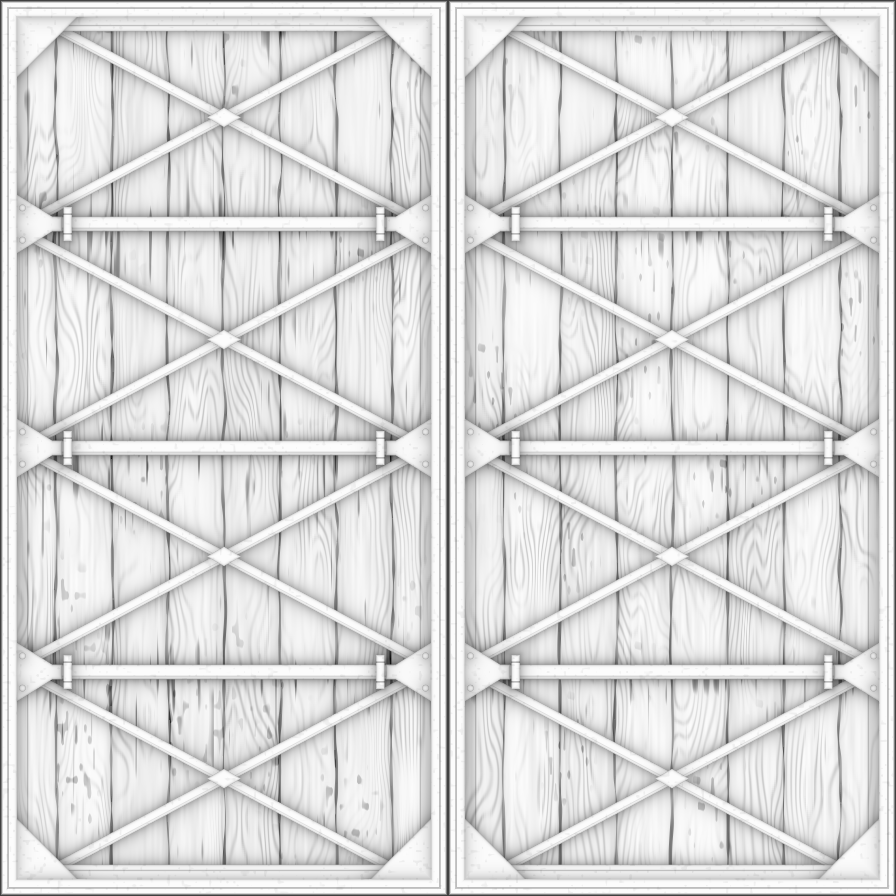
This texture map is drawn by a Shadertoy shader. Its source:

```glsl
// Two pale plank doors side by side, each braced by four crossed bays.
// Weathered wood comes from stretched noise and its contour lines; the metal
// parts are folded distance functions layered with soft contact shadows.

// Lengths are in door widths: the canvas is two wide and two high.
#define PIXEL (2.0 / iResolution.y)
const float PLANKS = 8.0;
const float FRAME = 0.038;
const float END_RAIL = 0.070;
const float SIDE_STRIP = 0.062;
const float RAIL_HALF = 0.0165;
const float BRACE_HALF = 0.0115;
const float BRACE_SLOPE = 0.533;
const vec2 CROSS_HEIGHTS = vec2(0.262, 0.758);
const vec2 DIAMOND = vec2(0.038, 0.022);
const vec2 BRACKET_HALF = vec2(0.0095, 0.038);
const float BRACKET_X = 0.151;
const vec2 RIVET = vec2(0.050, 0.036);
const float RIVET_RADIUS = 0.0075;
const float CORNER_CUT = 0.135;
const float WOOD_TONE = 0.995;
const float METAL_TONE = 0.99;
const float SEAM_TONE = 0.25;
const float GRAIN_RINGS = 8.0;
const float SHADOW = 0.27;
const float SHADOW_REACH = 0.013;
const float RIM = 0.30;
const float RIM_WIDTH = 0.0020;

float hash(vec2 p) {
    return fract(sin(dot(p, vec2(127.1, 311.7))) * 43758.5453);
}

float noise(vec2 p) {
    vec2 i = floor(p), f = fract(p);
    f = f * f * (3.0 - 2.0 * f);
    return mix(mix(hash(i), hash(i + vec2(1, 0)), f.x),
               mix(hash(i + vec2(0, 1)), hash(i + vec2(1, 1)), f.x), f.y);
}

float cover(float d) { return clamp(0.5 - d / PIXEL, 0.0, 1.0); }
float stroke(float d, float halfWidth) { return cover(abs(d) - halfWidth); }

// Lays a bevelled part over the tone, with a soft shadow around it.
void part(inout float tone, float d, float face, float shadow) {
    tone *= 1.0 - shadow * exp(-max(d, 0.0) / SHADOW_REACH);
    face -= RIM * exp(min(d, 0.0) / RIM_WIDTH);
    tone = mix(tone, face, cover(d));
}

// Planks with ragged gaps, ring grain, fibres, cracks and chips.
float wood(vec2 p, float door) {
    float k = round(p.x * PLANKS);
    float wobble = (noise(vec2(k * 7.3 + door * 31.0, p.y * 11.0)) - 0.5) * 0.009;
    float offset = p.x - k / PLANKS + wobble;
    float plank = (offset < 0.0 ? k - 1.0 : k) + door * 17.0;
    vec2 q = p + vec2(plank * 3.7, plank * 5.3);

    // Thin rings; wide flat bands are faded out.
    float field = noise(q * vec2(13.0, 2.8)) + 0.3 * noise(q * vec2(37.0, 8.0)) + 5.0 * p.x;
    float rings = field * GRAIN_RINGS;
    float slope = fwidth(rings);
    float contour = pow(0.5 + 0.5 * sin(6.2832 * rings), 2.5);
    contour *= smoothstep(8.0, 70.0, slope / PIXEL) * (1.0 - smoothstep(0.35, 0.8, slope));
    float tone = WOOD_TONE - 0.03 * hash(vec2(plank, 2.0));
    tone -= 0.16 * contour * smoothstep(0.1, 0.9, noise(q * vec2(11.0, 6.0)));
    tone -= 0.09 * noise(q * vec2(170.0, 9.0)) * noise(q * vec2(24.0, 4.0));

    // Hairline cracks gather at the bay ends, mostly at the top of each bay.
    float bay = fract(p.y * 2.0);
    float ends = exp(-(1.0 - bay) * 6.0) + 0.6 * exp(-bay * 8.0);
    float crack = noise(q * vec2(125.0, 9.0)) + 0.20 * ends;
    tone -= 0.36 * smoothstep(0.88, 1.06, crack);
    float worn = smoothstep(0.55, 0.85, noise(q * vec2(7.0, 4.0)));
    tone -= 0.22 * worn * smoothstep(0.72, 0.86, noise(q * vec2(100.0, 34.0)));

    float gapWidth = 0.0008 + 0.0034 * noise(vec2(k + door * 13.0, p.y * 26.0));
    float gap = abs(offset);
    tone -= 0.12 * exp(-gap / 0.007);
    return tone - (0.18 + 0.24 * noise(vec2(k * 3.0, p.y * 14.0))) * cover(gap - gapWidth);
}

void mainImage(out vec4 fragColor, in vec2 fragCoord) {
    vec2 p = 2.0 * fragCoord / iResolution.xy;
    float door = floor(p.x);
    p.x -= door;
    vec2 m = vec2(0.5 - abs(p.x - 0.5), 1.0 - abs(p.y - 1.0)); // to nearest edges
    float metal = METAL_TONE - 0.05 * smoothstep(0.72, 0.95, noise(p * 130.0 + door * 9.0));

    float tone = wood(p, door);
    tone *= 1.0 - 0.09 * cover(m.x - SIDE_STRIP);
    tone -= 0.18 * stroke(m.x - SIDE_STRIP, 0.0014);

    // Crossed braces and the diamond plate on each crossing.
    float crossY = m.y < 0.5 ? CROSS_HEIGHTS.x : CROSS_HEIGHTS.y;
    vec2 c = vec2(0.5 - m.x, p.y - (p.y < 1.0 ? crossY : 2.0 - crossY));
    float across = (abs(c.y) - BRACE_SLOPE * c.x) / length(vec2(1.0, BRACE_SLOPE));
    float lip = stroke(across * sign(c.y) + 0.5 * BRACE_HALF, 0.001);
    part(tone, abs(across) - BRACE_HALF, metal - 0.10 * lip, SHADOW);
    float diamond = (dot(abs(c), 1.0 / DIAMOND) - 1.0) / length(1.0 / DIAMOND);
    part(tone, diamond, metal, 0.15);

    // Three middle rails with a shaded lower lip, then the end rails.
    float railY = p.y - clamp(round(p.y * 2.0), 1.0, 3.0) * 0.5;
    float r = abs(railY);
    float railFace = metal - 0.07 * cover(railY + 0.009) - 0.14 * stroke(railY + 0.009, 0.001);
    part(tone, r - RAIL_HALF, railFace, SHADOW + 0.08);
    part(tone, m.y - END_RAIL, metal - 0.20 * stroke(m.y - 0.057, 0.0015), SHADOW);

    // Corner plates, tapered side plates, rivets and rail brackets.
    part(tone, (m.x + m.y - 2.0 * FRAME - CORNER_CUT) * 0.7071, metal, SHADOW);
    float taper = max(0.066 - 0.628 * (m.x - FRAME), RAIL_HALF);
    part(tone, max((r - taper) * 0.847, m.x - 0.138), metal, 0.22);
    part(tone, length(vec2(m.x, r) - RIVET) - RIVET_RADIUS, metal, 0.12);
    vec2 b = abs(vec2(m.x - BRACKET_X, railY)) - BRACKET_HALF;
    float bracket = length(max(b, 0.0)) + min(max(b.x, b.y), 0.0);
    part(tone, bracket, metal - 0.30 * stroke(r - 0.022, 0.0015), 0.25);

    // Stepped outer frame and the dark seam around each door.
    float edge = min(m.x, m.y);
    part(tone, edge - FRAME, metal - 0.28 * stroke(edge - 0.018, 0.0018), 0.20);
    tone = mix(tone, 0.75, cover(edge - 0.006));
    tone = mix(tone, SEAM_TONE, cover(edge - 0.0033));

    fragColor = vec4(vec3(clamp(tone, 0.0, 1.0)), 1.0);
}
```
